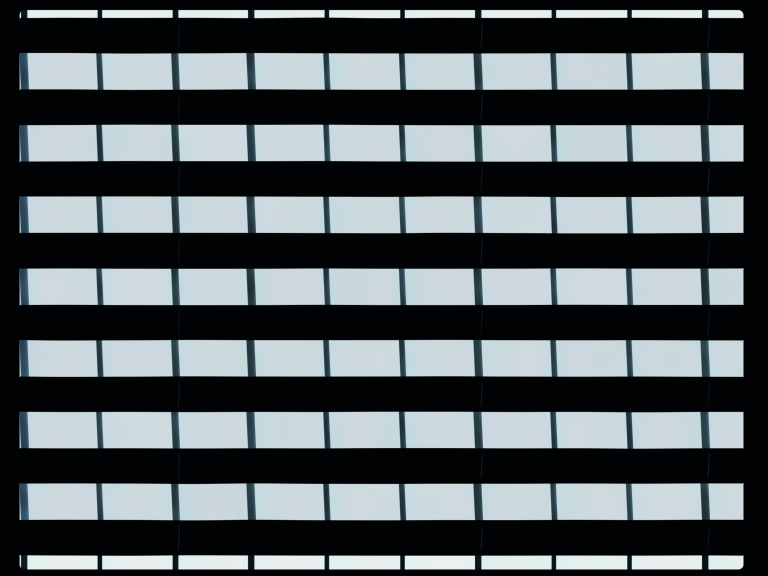
A Shadertoy shader for this pattern:

```glsl
// Bright glazed bands split by slanted teal mullions, framed in near-black.
#define PITCH vec2(0.13137, 0.12457)   // column and row spacing
#define ORIGIN vec2(0.0420, 0.5023)    // first mullion, middle band
#define FRAME_MIN vec2(0.0340, 0.0113)
#define FRAME_MAX vec2(1.2908, 0.9826)
#define BAND_HALF 0.0316
#define THIN_BAR 0.0049                // half widths of the mullions
#define WIDE_BAR 0.0069
#define SLANT 0.045
#define SOFTNESS 0.0012
#define WEAR 0.022

const vec3 NIGHT = vec3(0.0, 0.006, 0.014);
const vec3 GLASS = vec3(0.805, 0.85, 0.868);
const vec3 STRIP = vec3(0.91, 0.94, 0.935);
const vec3 STEEL = vec3(0.14, 0.225, 0.255);
const vec3 SHEEN = vec3(0.31, 0.39, 0.43);

float hash(vec2 p) {
    p = fract(p * vec2(0.1031, 0.1137));
    p += dot(p, p.yx + 33.33);
    return fract((p.x + p.y) * p.x * 97.0);
}

float noise(vec2 p) {
    vec2 i = floor(p), f = fract(p);
    f = f * f * (3.0 - 2.0 * f);
    return mix(mix(hash(i), hash(i + vec2(1, 0)), f.x),
               mix(hash(i + vec2(0, 1)), hash(i + vec2(1, 1)), f.x), f.y);
}

float roundBox(vec2 p, vec2 halfSize, float radius) {
    vec2 q = abs(p) - halfSize + radius;
    return length(max(q, 0.0)) + min(max(q.x, q.y), 0.0) - radius;
}

// Coverage of a signed distance, softened by at least one output pixel.
float cover(float d) {
    float w = max(SOFTNESS, 0.75 / iResolution.y);
    return 1.0 - smoothstep(-w, w, d);
}

// Every third mullion is wide; the third one is slightly heavier than thin.
float barHalf(float column) {
    float wide = 1.0 - step(0.5, mod(column, 3.0));
    float heavy = 1.0 - step(0.5, abs(column - 2.0));
    return mix(THIN_BAR, WIDE_BAR, max(wide, 0.65 * heavy));
}

// Faint wires hang beside a few mullions in the dark gaps.
float gapWire(vec2 p) {
    float column = round((p.x - ORIGIN.x - 0.006) / PITCH.x);
    float gap = floor((p.y - ORIGIN.y) / PITCH.y);
    float x = p.x - ORIGIN.x - column * PITCH.x - 0.006;
    float y = p.y - ORIGIN.y - (gap + 0.5) * PITCH.y;
    float chosen = 1.0 - step(0.5, min(abs(column - 2.0),
                         min(abs(column - 6.0), abs(column - 9.0))));
    float trace = 0.2 * (1.0 - step(0.5, abs(column - 3.0)));
    float line = cover(abs(x - 0.05 * y) - 0.0009);
    float ends = 1.0 - smoothstep(0.016, 0.026, abs(y));
    return line * ends * max(chosen, trace) * mix(0.5, 1.0, hash(vec2(column, gap) + 40.0));
}

void mainImage(out vec4 fragColor, in vec2 fragCoord) {
    vec2 p = fragCoord / iResolution.xy * vec2(4.0 / 3.0, 1.0);

    // Band and mullion repeats
    float row = clamp(round((p.y - ORIGIN.y) / PITCH.y), -4.0, 4.0);
    float y = p.y - ORIGIN.y - row * PITCH.y;
    float edgeRow = step(3.5, abs(row));
    float leanX = p.x - ORIGIN.x + SLANT * y * (1.0 - edgeRow);
    float column = round(leanX / PITCH.x);
    float barX = leanX - column * PITCH.x;
    float halfWidth = barHalf(column) * mix(1.0, 0.8, edgeRow);
    float pane = floor(leanX / PITCH.x);
    float paneX = fract(leanX / PITCH.x);

    // Slight waviness of the band edges
    float wave = 0.0012 * (noise(vec2(p.x * 9.0, row * 7.0 + 50.0)) - 0.5);
    float bandDist = abs(y + wave) - BAND_HALF;
    float frameDist = roundBox(p - 0.5 * (FRAME_MIN + FRAME_MAX),
                               0.5 * (FRAME_MAX - FRAME_MIN), 0.009);
    float band = cover(max(bandDist, frameDist));

    // Glass with per-pane tone, cloudy tint and cool edges
    float tone = hash(vec2(pane, row) + 20.0) - 0.5;
    float cloud = noise(p * 24.0 + 10.0) - 0.5;
    vec3 glass = mix(GLASS, STRIP, edgeRow);
    glass += WEAR * (tone * vec3(0.8, 0.5, 0.4) + cloud * vec3(1.5, -0.3, 0.6));
    float cool = exp(-paneX * 9.0) + 0.5 * exp(-(1.0 - paneX) * 12.0);
    glass += cool * vec3(-0.065, 0.008, 0.025);

    // Mullions: dark core, soft sheen toward the right
    float across = barX / halfWidth;
    vec3 steel = mix(STEEL, SHEEN, 0.55 * smoothstep(0.0, 1.0, across));
    steel *= 0.8 + 0.4 * noise(vec2(column * 5.0 + 9.0, p.y * 30.0));
    steel += vec3(0.03, 0.06, 0.11) * (1.0 - step(0.5, column));
    steel *= mix(1.0, 0.3, edgeRow);
    vec3 color = mix(glass, steel, cover(abs(barX) - halfWidth));

    // Assemble over the dark ground
    vec3 ground = NIGHT + vec3(0.07, 0.125, 0.15) * gapWire(p) * cover(frameDist);
    fragColor = vec4(clamp(mix(ground, color, band), 0.0, 1.0), 1.0);
}
```
